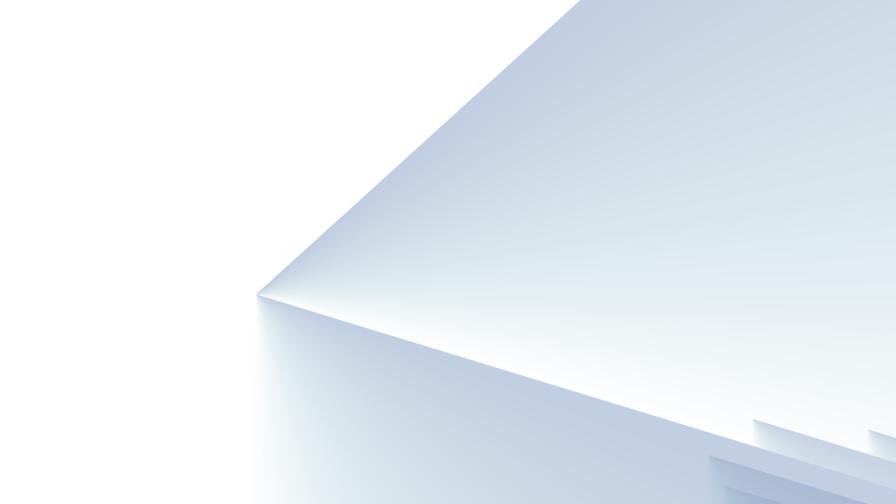
A WebGL 1 fragment shader for this background:

```glsl
precision highp float;

uniform vec2 u_resolution;

// Paper tones from the dark crease (0) to the lit side (1)
vec3 paperTone(float t) {
  vec3 tone = mix(vec3(0.76, 0.81, 0.885), vec3(0.80, 0.855, 0.90), smoothstep(0.0, 0.30, t));
  tone = mix(tone, vec3(0.855, 0.91, 0.933), clamp((t - 0.26) / 0.30, 0.0, 1.0));
  tone = mix(tone, vec3(0.915, 0.95, 0.962), clamp((t - 0.55) / 0.22, 0.0, 1.0));
  return mix(tone, vec3(1.0), clamp((t - 0.75) / 0.25, 0.0, 1.0));
}

// Position along the crease (x) and below it (y)
vec2 creaseSpace(vec2 p, vec2 apex, float angle) {
  vec2 dir = vec2(cos(angle), sin(angle));
  vec2 d = p - apex;
  return vec2(dot(d, dir), dot(d, vec2(dir.y, -dir.x)));
}

// Conic shade that turns clockwise from the crease around its apex
vec3 fan(vec2 q, float span) {
  return paperTone(atan(max(q.y, 0.0), q.x + 1e-5) / span);
}

float belowCrease(vec2 q) {
  float soft = 0.7 / u_resolution.y;
  return smoothstep(-soft, soft, q.y);
}

// Covers the part below a small crease with its shadow on the given sheet
vec3 addFold(vec3 color, vec3 sheet, vec2 p, vec2 apex, float strength) {
  vec2 q = creaseSpace(p, apex, -0.296);
  vec3 shadow = mix(vec3(1.0), fan(q, 1.33), strength);
  return mix(color, sheet * shadow, belowCrease(q));
}

void main() {
  vec2 p = gl_FragCoord.xy / u_resolution.y;
  vec2 apex = vec2(0.508, 0.416);

  // Large upper sheet, white beyond its slanted edge
  vec2 upperSpace = creaseSpace(p, apex, 0.737);
  vec3 upper = mix(vec3(1.0), fan(upperSpace, 1.05), belowCrease(upperSpace));

  // Small folds lying on the upper sheet
  vec3 color = addFold(upper, upper, p, vec2(1.722, 0.148), 0.8);
  color = addFold(color, upper, p, vec2(1.493, 0.169), 0.85);

  // Lower sheet under the long crease
  vec2 lowerSpace = creaseSpace(p, apex, -0.296);
  vec3 lower = fan(lowerSpace, 1.33);
  color = mix(color, lower, belowCrease(lowerSpace));

  // Small violet folds in the bottom corner
  color = addFold(color, lower, p, vec2(1.405, 0.0972), 0.5);
  color = addFold(color, color, p, vec2(1.435, 0.037), 0.3);

  gl_FragColor = vec4(color, 1.0);
}
```
